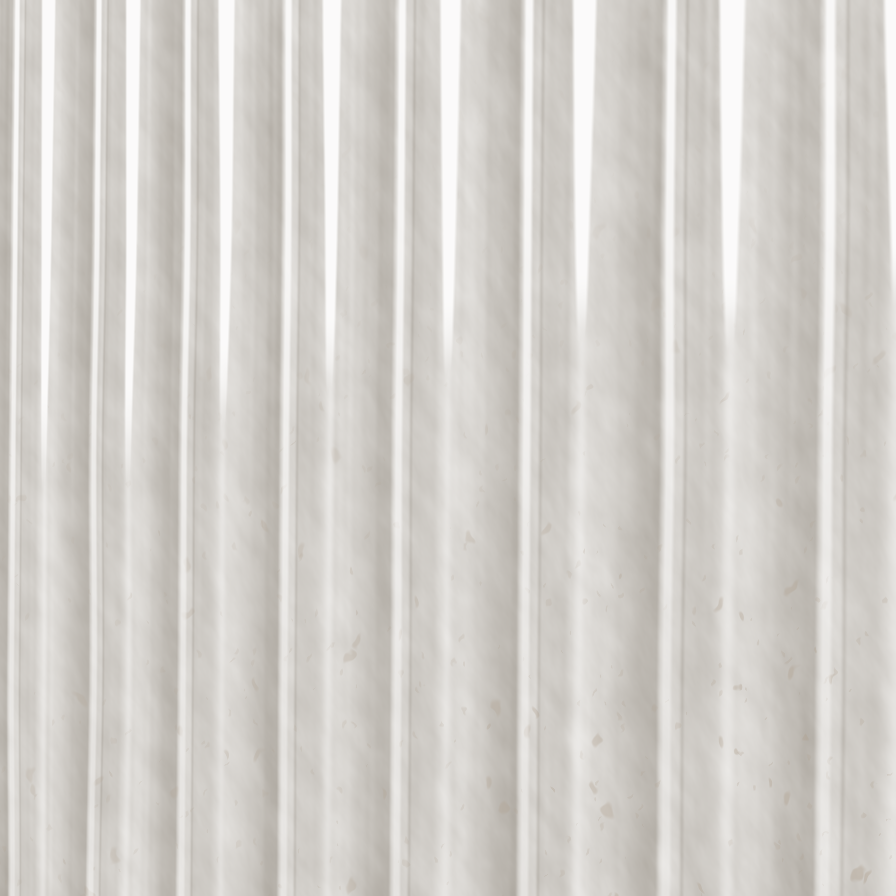
Write a three.js fragment shader that draws this texture.

```glsl
// Glossy fluted stone: vertical flutes that widen steadily from left to right.
// A log scale gives the flute index and phase; each flute is shaded by its phase
// with a lit lip, a tapering reflection and a soft shadow, then grain and flecks.
varying vec2 vUv;

const vec3 SHADOW = vec3(0.705, 0.685, 0.655);
const vec3 PALE = vec3(0.875, 0.865, 0.85);
const vec3 GLOSS = vec3(0.985, 0.982, 0.98);
const vec3 TAN = vec3(0.69, 0.63, 0.56);

const float FIRST_LIP = 0.0195; // position of the first lip
const float SPREAD = 0.75;      // scale of the widening series
const float GROWTH = 1.12;      // width ratio of neighbouring flutes

float hash(vec2 p) {
  vec3 q = fract(vec3(p.xyx) * 0.1031);
  q += dot(q, q.yzx + 33.33);
  return fract((q.x + q.y) * q.z);
}

float noise(vec2 p) {
  vec2 i = floor(p);
  vec2 f = fract(p);
  f = f * f * (3.0 - 2.0 * f);
  float low = mix(hash(i), hash(i + vec2(1.0, 0.0)), f.x);
  float high = mix(hash(i + vec2(0.0, 1.0)), hash(i + 1.0), f.x);
  return mix(low, high, f.y);
}

float fbm(vec2 p) {
  float sum = 0.0;
  float amp = 0.5;
  for (int i = 0; i < 4; i++) {
    sum += amp * noise(p);
    p = p * 2.03 + 17.1;
    amp *= 0.5;
  }
  return sum;
}

// Soft-edged strip between a and b
float band(float x, float a, float b, float soft) {
  return smoothstep(a - soft, a + soft, x) * (1.0 - smoothstep(b - soft, b + soft, x));
}

float fluteCoord(float x) {
  return log(1.0 + (x - FIRST_LIP) / SPREAD) / log(GROWTH);
}

// Diffuse shade across one flute, 0 shadow to 1 pale
float fluteShade(float phase, float y) {
  float shade = mix(0.6, 0.9, smoothstep(0.28, 0.37, phase));
  shade -= mix(0.85, 0.66, y) * smoothstep(0.48, 0.94, phase);
  float offset = phase - step(0.5, phase);
  shade = mix(shade, 0.82, band(offset, -0.055, 0.09, 0.018));
  return shade - 0.3 * band(offset, 0.095, 0.115, 0.013);
}

// Broad reflection that narrows downward and leaves a faint streak
float reflection(float phase, float y, float id) {
  float end = 0.39 + 0.032 * id + 0.06 * (hash(vec2(id, 4.0)) - 0.5);
  float t = clamp((y - end) / (1.0 - end), 0.0, 1.0);
  float halfWidth = 0.012 + 0.07 * pow(t, 0.65);
  float glow = band(phase, 0.395 - halfWidth, 0.395 + halfWidth, 0.016);
  float streak = band(phase, 0.37, 0.43, 0.03) * mix(0.28, 0.45, y);
  return max(glow * smoothstep(0.0, 0.3, t), streak);
}

// Scattered slanted flecks, one per grid cell
float flecks(vec2 p, float scale, float density) {
  vec2 cell = floor(p * scale);
  float amount = 0.0;
  for (int j = -1; j <= 1; j++) {
    for (int i = -1; i <= 1; i++) {
      vec2 id = cell + vec2(float(i), float(j));
      vec2 center = id + vec2(hash(id + 3.1), hash(id + 8.7));
      vec2 d = p * scale - center;
      d.x += d.y * (hash(id + 5.3) - 0.6) + 0.25 * (noise(p * scale * 4.0) - 0.5);
      float size = mix(0.1, 0.32, hash(id + 12.9));
      float shape = 1.0 - smoothstep(0.45, 1.0, length(d / vec2(size * 0.5, size)));
      amount = max(amount, shape * step(hash(id + 21.7), density));
    }
  }
  return amount;
}

void main() {
  vec2 p = vUv;
  float wobble = 0.003 * (noise(vec2(p.x * 9.0, p.y * 4.0)) - 0.5);
  float u = fluteCoord(p.x + 0.007 * (1.0 - p.y) + wobble);
  float phase = fract(u);
  float id = floor(u);
  float offset = phase - step(0.5, phase);

  // Body with vertical striations and stone grain
  float shade = fluteShade(phase, p.y);
  float lines = noise(vec2(u * 24.0, p.y * 1.5)) - 0.5;
  shade += lines * mix(0.12, 0.32, p.y * p.y);
  vec2 slant = vec2(p.x + 0.35 * p.y, p.y);
  shade += 0.42 * (fbm(slant * vec2(60.0, 28.0)) - 0.47);
  shade += 0.22 * (fbm(p * vec2(9.0, 6.0)) - 0.47);
  vec3 color = mix(SHADOW, PALE, clamp(shade, -0.1, 1.15));

  // Warm flecks, denser toward the lower right
  float wear = (1.0 - 0.85 * smoothstep(0.2, 0.9, p.y)) * mix(0.5, 1.0, p.x);
  float spots = 0.4 * flecks(p, 26.0, 0.22) + 0.25 * flecks(p + 0.37, 50.0, 0.25);
  color = mix(color, TAN, spots * wear);

  // Gloss on the lip and on the face
  float lip = band(offset, -0.03, 0.03, 0.016) * mix(0.42, 0.92, smoothstep(0.1, 0.95, p.y));
  float gloss = max(lip, reflection(phase, p.y, id));
  color = mix(color, GLOSS, gloss);

  gl_FragColor = vec4(color, 1.0);
}
```
